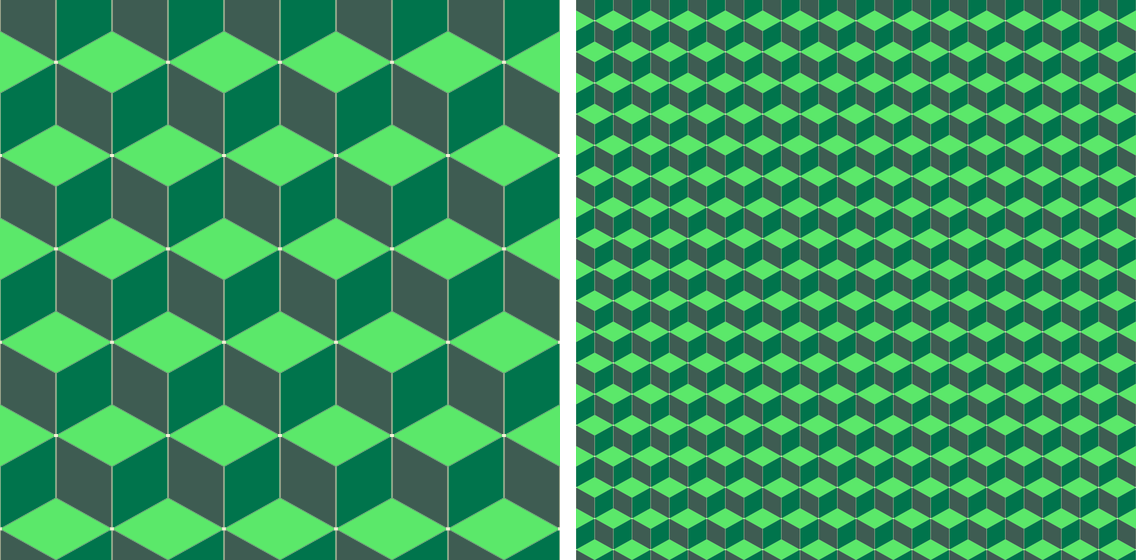
Left: one tile. Right: repeated 3 by 3.
This pattern is drawn by a WebGL 2 fragment shader. Its source:

```glsl
#version 300 es
precision highp float;
// Tumbling-block cubes: bright diamond tops, two darker sides, thin pale seams.

#define COLUMNS 5.0          // cubes across
#define ROWS 6.0             // cube rows down, even so the stagger wraps
#define ROW_SHIFT (1.0 / 3.0) // height of the lowest row centre, in rows
#define SEAM_WIDTH 0.0018
#define EDGE_WIDTH 0.0014
#define KNOT_HALF vec2(0.0033, 0.0027)
#define TOP_COLOR vec3(0.355, 0.910, 0.415)
#define RIGHT_COLOR vec3(0.0, 0.455, 0.300)
#define LEFT_COLOR vec3(0.245, 0.360, 0.320)
#define SEAM_COLOR vec3(0.900, 0.870, 0.730)
#define EDGE_COLOR vec3(0.460, 0.620, 0.500)
#define KNOT_COLOR vec3(0.960, 0.950, 0.850)

uniform vec2 u_resolution;
out vec4 fragColor;

// Antialiased coverage of a signed distance, negative inside.
float coverage(float dist, float pixel) {
    return clamp(0.5 - dist / pixel, 0.0, 1.0);
}

// Signed distance to the edge lines of a diamond with the given half size.
float diamondDistance(vec2 p, vec2 halfSize) {
    vec2 q = abs(p) / halfSize;
    return (q.x + q.y - 1.0) * halfSize.x * halfSize.y / length(halfSize);
}

void main() {
    vec2 uv = gl_FragCoord.xy / u_resolution;
    float pixel = 1.0 / min(u_resolution.x, u_resolution.y);

    // Offset from the centre of the nearest diamond; alternate rows shift half a cell.
    float rowPos = uv.y * ROWS - ROW_SHIFT;
    float row = floor(rowPos + 0.5);
    float stagger = 0.5 * mod(row, 2.0);
    vec2 p = vec2((fract(uv.x * COLUMNS + stagger) - 0.5) / COLUMNS,
                  (rowPos - row) / ROWS);
    vec2 halfSize = vec2(0.5 / COLUMNS, 1.0 / (3.0 * ROWS));

    float diamond = diamondDistance(p, halfSize);
    float tipGap = halfSize.x - abs(p.x);
    float seam = min(abs(p.x), tipGap);

    // Cube sides, split along the vertical seams.
    float leftSide = coverage(-sign(p.x * p.y) * seam, pixel);
    vec3 color = mix(RIGHT_COLOR, LEFT_COLOR, leftSide);
    color = mix(color, SEAM_COLOR, coverage(seam - 0.5 * SEAM_WIDTH, pixel));

    // Cube tops and their muted outlines.
    color = mix(color, TOP_COLOR, coverage(diamond, pixel));
    color = mix(color, EDGE_COLOR, coverage(abs(diamond) - 0.5 * EDGE_WIDTH, pixel));

    // Small pale knots where neighbouring tops touch.
    vec2 knot = vec2(tipGap, abs(p.y)) - KNOT_HALF;
    color = mix(color, KNOT_COLOR, coverage(max(knot.x, knot.y), pixel));

    fragColor = vec4(color, 1.0);
}
```
